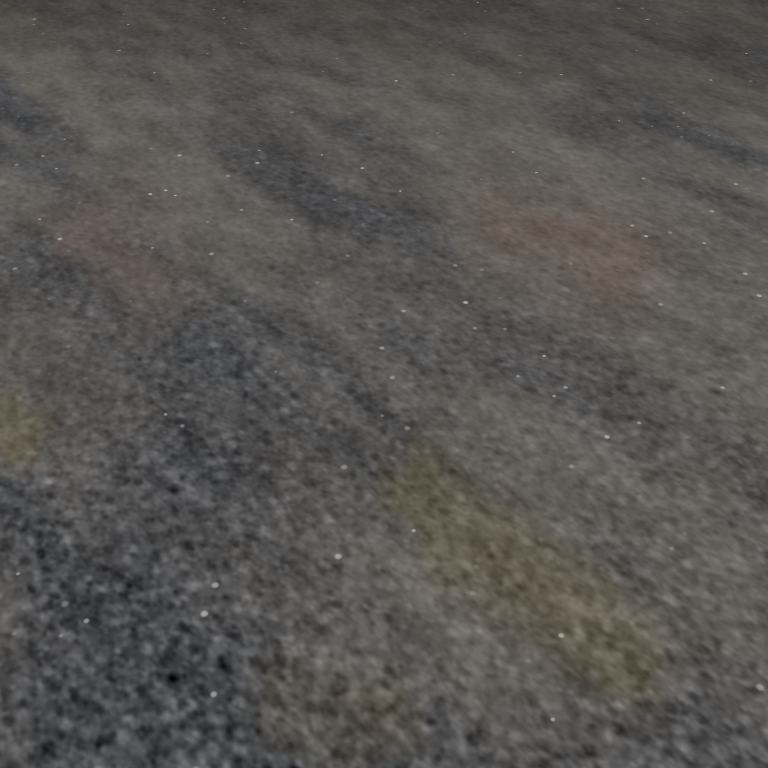
Reproduce this texture procedurally as a three.js fragment shader.

```glsl
varying vec2 vUv;

const float HORIZON = 1.7;            // height where the ground plane vanishes
const float DEPTH_STRETCH = 1.8;
const vec2 STREAK_DIR = vec2(0.65, -0.76);
const vec2 STREAK_FREQ = vec2(2.6, 7.5);
const float GRAIN_FREQ = 118.0;
const float GRAIN_GAIN = 0.105;
const float MOTTLE_GAIN = 0.13;
const float SPECK_FREQ = 46.0;
const float SPECK_SHARE = 0.05;

const vec3 SLATE = vec3(0.277, 0.282, 0.292);
const vec3 DUST = vec3(0.385, 0.368, 0.350);
const vec3 OCHRE = vec3(0.395, 0.365, 0.300);
const vec3 RUST = vec3(0.405, 0.350, 0.320);
const vec3 CHIP = vec3(0.68, 0.68, 0.67);

float hash(vec2 p) {
  vec3 q = fract(vec3(p.xyx) * 0.1031);
  q += dot(q, q.yzx + 33.33);
  return fract((q.x + q.y) * q.z);
}

vec2 hash2(vec2 p) {
  return vec2(hash(p + 17.3), hash(p + 71.9));
}

float noise(vec2 p) {
  vec2 i = floor(p), f = fract(p);
  f = f * f * (3.0 - 2.0 * f);
  vec2 e = vec2(0.0, 1.0);
  return mix(mix(hash(i), hash(i + e.yx), f.x),
             mix(hash(i + e), hash(i + e.yy), f.x), f.y);
}

float fbm(vec2 p) {
  float sum = 0.0, amp = 0.5;
  for (int i = 0; i < 5; i++) {
    sum += amp * noise(p);
    p = p * 2.03 + 13.7;
    amp *= 0.5;
  }
  return sum;
}

// Soft overlapping pebbles, each lighter or darker than the ground
float pebbles(vec2 p) {
  vec2 cell = floor(p);
  float sum = 0.0;
  for (int y = -1; y <= 1; y++) {
    for (int x = -1; x <= 1; x++) {
      vec2 id = cell + vec2(float(x), float(y));
      float d = length(id + hash2(id) - p);
      sum += (2.0 * hash(id) - 1.0) * (1.0 - smoothstep(0.15, 0.95, d));
    }
  }
  return sum;
}

// Sparse pale chips of varied brightness
float specks(vec2 p) {
  vec2 id = floor(p);
  float pick = hash(id + 5.1);
  float d = length(fract(p) - 0.25 - 0.5 * hash2(id));
  float size = mix(0.09, 0.17, hash(id + 9.4));
  float shine = 1.0 - pick / SPECK_SHARE;
  return step(pick, SPECK_SHARE) * shine * (1.0 - smoothstep(size * 0.4, size * 1.3, d));
}

// Feathered stain along the segment a-b
float stain(vec2 p, vec2 a, vec2 b, float radius) {
  vec2 ab = b - a;
  float t = clamp(dot(p - a, ab) / dot(ab, ab), 0.0, 1.0);
  return 1.0 - smoothstep(radius * 0.2, radius, length(p - a - ab * t));
}

void main() {
  vec2 uv = vUv;

  // Ground plane in perspective, turned along the streaks
  float w = 1.0 / (HORIZON - uv.y);
  vec2 ground = vec2((uv.x - 0.5) * w, DEPTH_STRETCH * w);
  vec2 q = vec2(dot(ground, STREAK_DIR),
                dot(ground, vec2(-STREAK_DIR.y, STREAK_DIR.x)));

  // Dust streaks, thinner toward the lower left
  float bias = 0.3 * (smoothstep(0.1, 0.65, uv.y + 0.35 * uv.x) - 0.5);
  float dust = smoothstep(0.32, 0.74, fbm(q * STREAK_FREQ + 4.2) + bias);
  vec3 color = mix(SLATE, DUST, dust);

  // Ochre and rust stains with ragged edges
  vec2 ragged = uv + 0.09 * (vec2(fbm(q * 11.0), fbm(q * 11.0 + 40.0)) - 0.48);
  float ochre = stain(ragged, vec2(0.54, 0.37), vec2(0.82, 0.13), 0.085);
  ochre = max(ochre, stain(ragged, vec2(0.40, 0.10), vec2(0.47, 0.08), 0.10) * 0.6);
  ochre = max(ochre, stain(ragged, vec2(0.0, 0.44), vec2(0.04, 0.42), 0.06));
  float rust = stain(ragged, vec2(0.13, 0.70), vec2(0.19, 0.64), 0.10);
  rust = max(rust, stain(ragged, vec2(0.66, 0.71), vec2(0.80, 0.66), 0.09));
  color = mix(color, OCHRE, 0.8 * ochre);
  color = mix(color, RUST, 0.6 * rust);
  float cover = max(dust, max(ochre, rust));

  // Gravel, coarse near the viewer and faint far away
  vec2 grainPos = q * vec2(0.85, 1.15) * GRAIN_FREQ;
  float gravel = pebbles(grainPos) + 0.55 * pebbles(grainPos * 1.9 + 31.0);
  float near = mix(1.0, 0.32, smoothstep(0.0, 0.95, uv.y));
  color += GRAIN_GAIN * near * mix(1.0, 0.6, cover) * gravel;
  color += MOTTLE_GAIN * (fbm(q * vec2(16.0, 34.0)) - 0.48);

  // Pale chips, then the dim far edge
  color = mix(color, CHIP, 0.9 * specks(q * SPECK_FREQ));
  color *= 1.0 - 0.2 * smoothstep(0.82, 1.0, uv.y + 0.08 * (uv.x - 0.5));

  gl_FragColor = vec4(clamp(color, 0.0, 1.0), 1.0);
}
```
